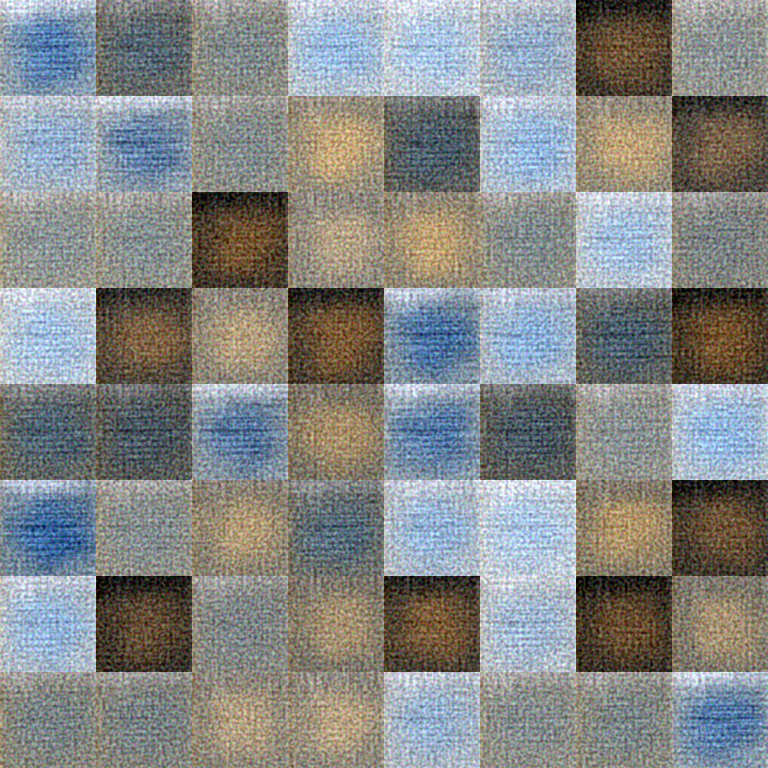
This pattern is drawn by a Shadertoy shader. Its source:

```glsl
// Eight by eight grid of soft, grainy cloth swatches in pale blue, navy, grey, tan and dark amber.

const float TILES = 8.0;
const float TAU = 6.2831853;

struct Swatch { vec3 top; vec3 core; vec3 rim; float streak; };

float hash(vec2 p) {
    vec3 q = fract(p.xyx * vec3(0.1031, 0.1030, 0.0973));
    q += dot(q, q.yzx + 33.33);
    return fract((q.x + q.y) * q.z);
}

float cornerSlope(vec2 corner, vec2 offset) {
    float angle = TAU * hash(corner);
    return dot(vec2(cos(angle), sin(angle)), offset);
}

float gradientNoise(vec2 p) {
    vec2 i = floor(p), f = p - i;
    vec2 s = f * f * f * (f * (f * 6.0 - 15.0) + 10.0);
    vec2 e = vec2(1.0, 0.0);
    float low = mix(cornerSlope(i, f), cornerSlope(i + e, f - e), s.x);
    float high = mix(cornerSlope(i + e.yx, f - e.yx), cornerSlope(i + 1.0, f - 1.0), s.x);
    return mix(low, high, s.y);
}

// Shuffles the tile numbers without repeats, so each kind keeps its share
float shuffledRank(vec2 tile) {
    uint n = uint(tile.x + TILES * tile.y);
    for (int k = 0; k < 3; k++) {
        n = (n * (2u * n + 1u) + 29u) & 63u;
        n ^= n >> 3;
    }
    return (float(n) + 0.5) / (TILES * TILES);
}

Swatch pickSwatch(float rank) {
    if (rank < 0.16) // dark amber
        return Swatch(vec3(0.11, 0.11, 0.10), vec3(0.48, 0.34, 0.19), vec3(0.27, 0.23, 0.18), 0.35);
    if (rank < 0.27) // slate
        return Swatch(vec3(0.52, 0.53, 0.54), vec3(0.29, 0.37, 0.43), vec3(0.39, 0.40, 0.38), 0.7);
    if (rank < 0.38) // deep blue
        return Swatch(vec3(0.78, 0.82, 0.90), vec3(0.24, 0.42, 0.64), vec3(0.49, 0.57, 0.64), 1.0);
    if (rank < 0.60) // pale blue
        return Swatch(vec3(0.81, 0.84, 0.91), vec3(0.57, 0.72, 0.89), vec3(0.70, 0.76, 0.82), 0.7);
    if (rank < 0.78) // tan
        return Swatch(vec3(0.56, 0.52, 0.47), vec3(0.73, 0.61, 0.43), vec3(0.53, 0.50, 0.43), 0.25);
    return Swatch(vec3(0.69, 0.68, 0.68), vec3(0.51, 0.55, 0.56), vec3(0.57, 0.57, 0.53), 0.4); // grey
}

// Horizontal thread marks shared by all tiles, with two bright pulls
float threadStreaks(vec2 uv) {
    float fine = gradientNoise(vec2(uv.x * 1.6, uv.y * 30.0) + 7.0);
    float pulls = exp(-pow((uv.y - 0.66) / 0.012, 2.0)) + exp(-pow((uv.y - 0.45) / 0.012, 2.0));
    float reach = 1.0 - smoothstep(0.45, 0.95, uv.x);
    return 0.28 * fine + 0.13 * pulls * reach;
}

float weave(vec2 uv, float threads) {
    vec2 wave = cos(TAU * threads * uv);
    return wave.x + wave.y + wave.x * wave.y;
}

vec3 colourGrain(vec2 p) {
    vec3 tint = vec3(gradientNoise(p), gradientNoise(p + 331.7), gradientNoise(p + 617.3));
    return 0.25 * tint + 0.24 * gradientNoise(p * 0.8 + 911.1);
}

vec3 shadeTile(vec2 tile, vec2 uv) {
    Swatch s = pickSwatch(shuffledRank(tile));
    float fade = 0.4 * hash(tile + 41.0);
    float lift = 0.10 * (hash(tile + 83.0) - 0.5);
    float wobble = gradientNoise(uv * 3.0 + tile * 5.3);

    // Soft centre, rim and shaded top band
    float spread = length((uv - vec2(0.54, 0.47)) * vec2(1.0, 1.1)) + 0.16 * wobble;
    float core = 1.0 - smoothstep(0.12, 0.60, spread);
    float band = 1.0 - smoothstep(0.0, 0.34, 1.0 - uv.y + 0.12 * uv.x + 0.10 * wobble);
    vec3 colour = mix(s.rim, s.core, core);
    colour = mix(colour, s.top, band);
    colour = mix(colour, vec3(dot(colour, vec3(0.33))), fade) + lift;

    // Threads and warm left selvage
    float vertical = gradientNoise(vec2(uv.x * 30.0, uv.y * 3.0) + 19.0);
    colour += s.streak * threadStreaks(uv) * (0.35 + 0.65 * core) * vec3(0.85, 1.0, 1.1);
    colour += vertical * (0.07 + 0.12 * band);
    colour += 0.013 * weave(uv, 16.0);
    colour += exp(-uv.x * 22.0) * vec3(0.06, 0.01, -0.06);
    colour += 0.04 * smoothstep(0.93, 1.0, uv.x);
    return colour + colourGrain((tile + uv) * 34.0);
}

void mainImage(out vec4 fragColor, in vec2 fragCoord) {
    // Four samples per pixel smooth the seams and grain
    vec3 sum = vec3(0.0);
    for (int k = 0; k < 4; k++) {
        vec2 shift = vec2(k & 1, k >> 1) * 0.5 - 0.25;
        vec2 grid = (fragCoord + shift) / iResolution.xy * TILES;
        sum += clamp(shadeTile(floor(grid), fract(grid)), 0.0, 1.0);
    }
    fragColor = vec4(sum * 0.25, 1.0);
}
```
